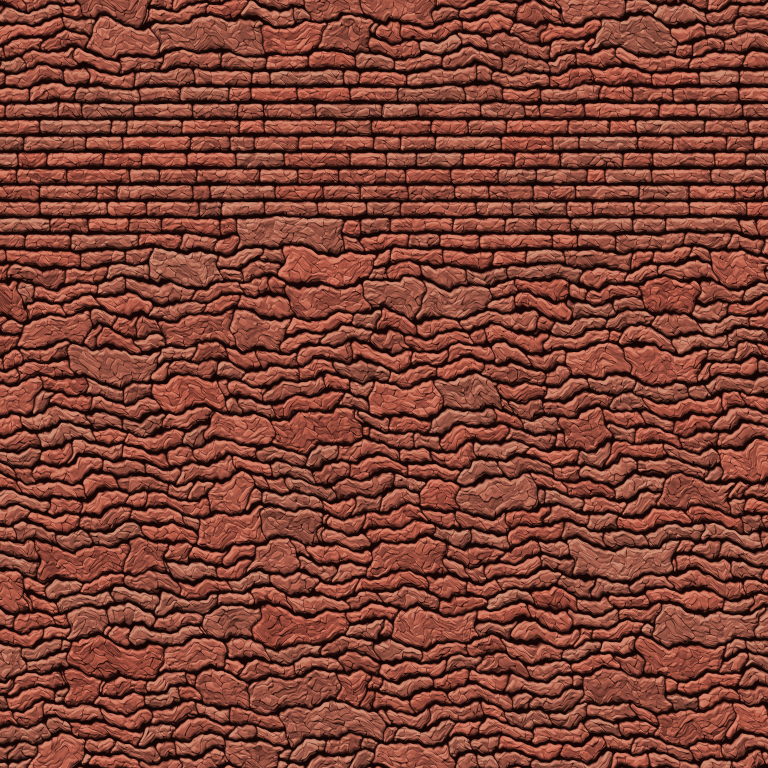
A Shadertoy shader for this texture:

```glsl
// Weathered red stone wall: thin courses of split bricks, straight in one band and
// buckled elsewhere, where taller stones break the courses. Layered sines bend the
// beds, cellular noise chips and cracks the faces, and a height difference lights them.

const float ROWS = 47.0;            // courses over the canvas; one row is the unit below
const float ROW_PHASE = 0.35;
const float BRICK_LENGTH = 2.8;
const float TALL_LENGTH = 4.2;      // length of stones two courses high
const float TALL_SHARE = 0.30;
const float JOINT_JITTER = 0.75;
const float BED_WIDTH = 0.17;       // shadowed joint below each stone
const float HEAD_WIDTH = 0.035;     // half width of upright joints
const float BEVEL = 0.20;
const float CALM_CENTRE = 0.80;     // height of the straight band
const float CALM_HALF = 0.10;
const vec2 FLAKE_SCALE = vec2(1.3, 2.5);
const vec2 GRAIN_SCALE = vec2(3.4, 5.2);
const vec2 TO_LIGHT = vec2(-0.035, 0.10);
const int SAMPLES = 2;              // per axis, for smooth edges

const vec3 SHADOW = vec3(0.08, 0.02, 0.02);
const vec3 UMBER  = vec3(0.25, 0.12, 0.09);
const vec3 RUST   = vec3(0.44, 0.22, 0.18);
const vec3 BRICK  = vec3(0.59, 0.31, 0.25);
const vec3 CORAL  = vec3(0.73, 0.39, 0.31);
const vec3 TAN    = vec3(0.82, 0.54, 0.44);

struct Stone { float left, right, below, above, column, row; };
struct Face { float height, cover, crack, flake, grain, id; };

float hash(vec2 p) {
    vec3 q = fract(p.xyx * vec3(0.1031, 0.1030, 0.0973));
    q += dot(q, q.yzx + 33.33);
    return fract((q.x + q.y) * q.z);
}

// Cellular noise: nearest distance, distance to the cell border, cell value
vec3 cellular(vec2 p) {
    vec2 base = floor(p);
    float first = 9.0, second = 9.0, value = 0.0;
    for (int j = -1; j <= 1; j++)
    for (int i = -1; i <= 1; i++) {
        vec2 cell = base + vec2(i, j);
        vec2 seed = cell + vec2(hash(cell), hash(cell + 71.7));
        float d = length(seed - p);
        if (d < first) { second = first; first = d; value = hash(cell + 19.3); }
        else second = min(second, d);
    }
    return vec3(first, second - first, value);
}

// 0 in the straight band, 1 in the rubble
float roughness(vec2 p) {
    float y = p.y / ROWS - CALM_CENTRE + 0.025 * sin(p.x * 0.21 + 1.0);
    return smoothstep(CALM_HALF - 0.03, CALM_HALF + 0.06, abs(y));
}

vec2 buckle(vec2 p) {
    float rough = roughness(p);
    vec2 bend = vec2(0.30 * sin(1.7 * p.y + 2.0 * sin(0.4 * p.x)),
        0.30 * sin(0.75 * p.x + 2.1 * sin(0.33 * p.y)) + 0.17 * sin(2.1 * p.x + 1.3 * p.y));
    vec2 chip = vec2(0.05 * sin(5.3 * p.y + 2.0 * sin(1.9 * p.x)),
        0.035 * sin(4.7 * p.x + 2.0 * sin(2.3 * p.y)) + 0.02 * sin(11.0 * p.x + 3.0 * p.y));
    return p + rough * bend + (0.5 + rough) * chip;
}

float headJoint(float column, float row) {
    return column + JOINT_JITTER * (hash(vec2(column, row) + 5.1) - 0.5);
}

// Stone of the course through p, with distances to its four sides
Stone course(vec2 p, float stoneLength, float rise) {
    float row = floor(p.y / rise), y = p.y - row * rise;
    float x = p.x / stoneLength + hash(vec2(row, rise)), column = floor(x);
    if (x < headJoint(column, row)) column--;
    else if (x > headJoint(column + 1.0, row)) column++;
    return Stone((x - headJoint(column, row)) * stoneLength,
        (headJoint(column + 1.0, row) - x) * stoneLength, y, rise - y, column, row);
}

bool isTall(float column, float row) {
    float rough = roughness(vec2(column * TALL_LENGTH, row * 2.0 + 1.0));
    return hash(vec2(column, row) + 43.0) < TALL_SHARE * rough;
}

Stone wall(vec2 p) {
    Stone tall = course(p, TALL_LENGTH, 2.0);
    if (isTall(tall.column, tall.row)) { tall.row += 200.0; return tall; }
    Stone thin = course(p, BRICK_LENGTH, 1.0);
    if (isTall(tall.column - 1.0, tall.row)) thin.left = min(thin.left, tall.left);
    if (isTall(tall.column + 1.0, tall.row)) thin.right = min(thin.right, tall.right);
    return thin;
}

Face face(vec2 p) {
    vec2 q = buckle(p);
    Stone s = wall(q);
    float id = hash(vec2(s.column, s.row) + 7.7);
    float bed = BED_WIDTH * (0.75 + 0.5 * id + 0.25 * sin(1.9 * p.x + 4.0 * id));
    vec2 inset = vec2(min(s.left, s.right) - HEAD_WIDTH, min(s.below - bed, s.above - 0.02));
    float edge = BEVEL - length(max(BEVEL - inset, 0.0));
    vec2 slant = q + vec2(0.0, 0.22 * sin(2.6 * q.x + 9.0 * id));
    vec3 flake = cellular(slant * FLAKE_SCALE + id * 37.0);
    vec3 grain = cellular(slant * GRAIN_SCALE + id * 53.0);
    float crack = (1.0 - smoothstep(0.02, 0.13, flake.y)) * smoothstep(0.25, 0.6, grain.z);
    float height = smoothstep(-0.03, BEVEL, edge) + 0.35 * flake.z - 0.25 * flake.x
        + 0.22 * grain.z - 0.25 * grain.x - 0.2 * crack;
    return Face(height, smoothstep(-0.05, 0.05, edge), crack, flake.z, grain.z, id);
}

vec3 ramp(float tone) {
    float t = clamp(tone, 0.0, 1.0) * 5.0;
    vec3 c = mix(SHADOW, UMBER, clamp(t, 0.0, 1.0));
    c = mix(c, RUST, clamp(t - 1.0, 0.0, 1.0));
    c = mix(c, BRICK, clamp(t - 2.0, 0.0, 1.0));
    c = mix(c, CORAL, clamp(t - 3.0, 0.0, 1.0));
    return mix(c, TAN, clamp(t - 4.0, 0.0, 1.0));
}

vec3 shade(vec2 uv) {
    vec2 p = uv * ROWS + vec2(0.0, ROW_PHASE);
    Face f = face(p);
    float slope = clamp(f.height - face(p + TO_LIGHT).height, -0.6, 0.6);
    float tone = 0.65 + 0.65 * slope + 0.16 * (f.id - 0.5) + 0.20 * (f.flake - 0.5)
        + 0.24 * (f.grain - 0.5) - 0.38 * f.crack;
    vec3 tint = 1.0 + vec3(0.03, -0.05, -0.06) * (2.0 * fract(f.id * 17.0) - 1.0);
    return ramp(tone * f.cover) * tint;
}

void mainImage(out vec4 fragColor, in vec2 fragCoord) {
    vec3 sum = vec3(0.0);
    for (int j = 0; j < SAMPLES; j++)
    for (int i = 0; i < SAMPLES; i++) {
        vec2 offset = (vec2(i, j) + 0.5) / float(SAMPLES) - 0.5;
        sum += shade((fragCoord + offset) / iResolution.xy);
    }
    fragColor = vec4(sum / float(SAMPLES * SAMPLES), 1.0);
}
```
